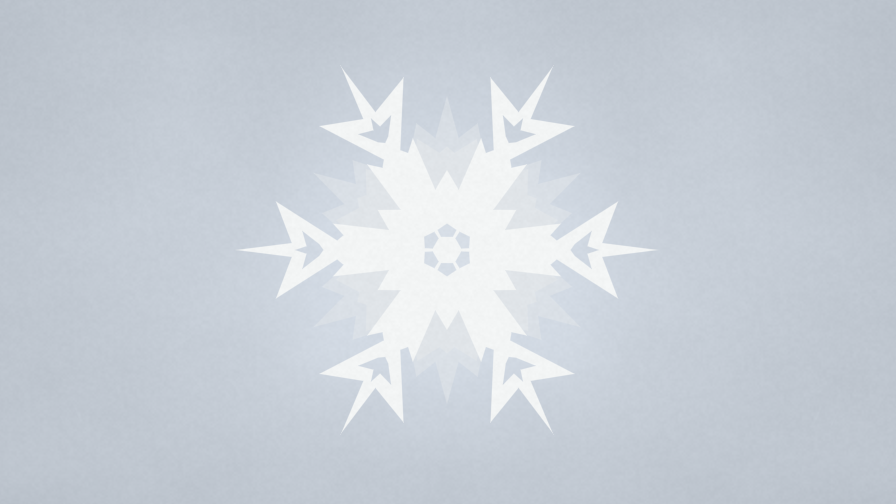
Reproduce this background procedurally as a Shadertoy shader.

```glsl
// A pale paper snowflake on a frosted blue-grey wall.
// The plane is folded into one twelfth of a turn, where small polygons
// give the layers; mirrored value noise gives the worn wall.
#define STAR_RADIUS 0.419
#define STAR_OFFSET vec2(-0.002, 0.004)
#define WALL_DARK vec3(0.722, 0.752, 0.788)
#define WALL_LIGHT vec3(0.805, 0.835, 0.872)
#define PAPER vec3(0.952, 0.960, 0.960)
#define SHADE vec3(0.882, 0.898, 0.912)
#define WEAR 0.045
#define GRAIN 0.012

const float SECTOR = 1.04719755;

float hash(vec2 p) {
    return fract(sin(dot(p, vec2(127.1, 311.7))) * 43758.5453);
}

float noise(vec2 p) {
    vec2 i = floor(p), f = fract(p);
    f = f * f * (3.0 - 2.0 * f);
    return mix(mix(hash(i), hash(i + vec2(1, 0)), f.x),
               mix(hash(i + vec2(0, 1)), hash(i + vec2(1, 1)), f.x), f.y);
}

float fbm(vec2 p) {
    float sum = 0.0, amp = 0.5;
    for (int i = 0; i < 5; i++) {
        sum += amp * noise(p);
        p = mat2(1.6, 1.2, -1.2, 1.6) * p + 7.3;
        amp *= 0.5;
    }
    return sum;
}

// Folds the plane sixfold with mirrors; the x axis lies along 'axis'.
vec2 fold(vec2 p, float axis) {
    float a = atan(p.y, p.x) - axis;
    a = abs(mod(a + 0.5 * SECTOR, SECTOR) - 0.5 * SECTOR);
    return length(p) * vec2(cos(a), sin(a));
}

// Signed distance to a closed polygon.
float polygon(vec2 p, vec2 v[10]) {
    float d = dot(p - v[0], p - v[0]), s = 1.0;
    for (int i = 0, j = 9; i < 10; j = i, i++) {
        vec2 e = v[j] - v[i], w = p - v[i];
        vec2 b = w - e * clamp(dot(w, e) / max(dot(e, e), 1e-8), 0.0, 1.0);
        d = min(d, dot(b, b));
        bvec3 c = bvec3(p.y >= v[i].y, p.y < v[j].y, e.x * w.y > e.y * w.x);
        if (all(c) || all(not(c))) s = -s;
    }
    return s * sqrt(d);
}

// Trident outline: tip, notch, barb, base and inner end, closed below the axis.
float trident(vec2 p, float tip, vec2 notch, vec2 barb, vec2 base, float inner) {
    return polygon(p, vec2[10](vec2(tip, 0), notch, barb, base, vec2(inner, 0),
        vec2(inner, 0), base * vec2(1, -1), barb * vec2(1, -1),
        notch * vec2(1, -1), vec2(tip, 0)));
}

float cover(float d, float px) {
    return smoothstep(px, -px, d);
}

vec3 wall(vec2 p) {
    vec2 m = vec2(abs(p.x), p.y);
    float r = length(p * vec2(0.9, 1.15));
    vec3 col = mix(WALL_DARK, WALL_LIGHT, exp(-2.6 * r * r));
    col += 0.025 * exp(-16.0 * dot(m - vec2(0.62, 0.10), m - vec2(0.62, 0.10)));
    col += WEAR * (fbm(m * vec2(3.5, 5.0) + 3.0) - 0.48);
    // Faint scratches towards the sides
    float scratch = noise(mat2(0.9, 0.4, -0.4, 0.9) * m * vec2(90, 12));
    float patchy = smoothstep(0.5, 0.75, fbm(m * 6.0 + 20.0));
    col += 0.025 * smoothstep(0.8, 1.0, scratch) * patchy * smoothstep(0.4, 0.8, m.x);
    // Halo around the star
    return col + vec3(0.032, 0.033, 0.035) * exp(-pow(length(p) / 0.33, 4.0));
}

void mainImage(out vec4 fragColor, in vec2 fragCoord) {
    vec2 p = (fragCoord - 0.5 * iResolution.xy) / iResolution.y;
    vec3 col = wall(p);

    vec2 star = (p - STAR_OFFSET) / STAR_RADIUS;
    float px = 0.8 / (iResolution.y * STAR_RADIUS);
    vec2 arm = fold(star, 0.0);
    vec2 gap = fold(star, 0.5 * SECTOR);

    // Translucent tridents between the arms, then the shaded inner ones
    float pale = trident(gap, 0.73, vec2(0.53, 0.055), vec2(0.60, 0.145),
                         vec2(0.38, 0.19), 0.0);
    col = mix(col, SHADE, 0.55 * cover(pale, px));
    float shade = trident(gap, 0.49, vec2(0.46, 0.035), vec2(0.525, 0.14),
                          vec2(0.33, 0.19), 0.0);
    col = mix(col, SHADE, 0.85 * cover(shade, px));

    // White body with its forked arm, run past both mirror lines
    float body = polygon(arm, vec2[10](vec2(1.40, -0.05), vec2(0.735, 0.033),
        vec2(0.81, 0.23), vec2(0.52, 0.045), vec2(0.49, 0.07),
        vec2(0.54, 0.125), vec2(0.275, 0.095), vec2(0.38, 0.282),
        vec2(-0.1, 0.30), vec2(-0.1, -0.05)));
    // Hollow in each fork and ring of pentagons at the heart
    float hollow = trident(arm, 0.72, vec2(0.665, 0.018), vec2(0.685, 0.09),
                           vec2(0.605, 0.028), 0.585);
    float petal = trident(gap, 0.125, vec2(0.110, 0.0225), vec2(0.095, 0.045),
                          vec2(0.062, 0.028), 0.062);
    col = mix(col, PAPER, cover(max(body, -hollow), px));
    col = mix(col, WALL_LIGHT + 0.025, 0.9 * cover(petal, px));

    // Paper grain
    col += GRAIN * (noise(p * 260.0) + noise(p * 130.0) - 1.0);
    fragColor = vec4(col, 1.0);
}
```
